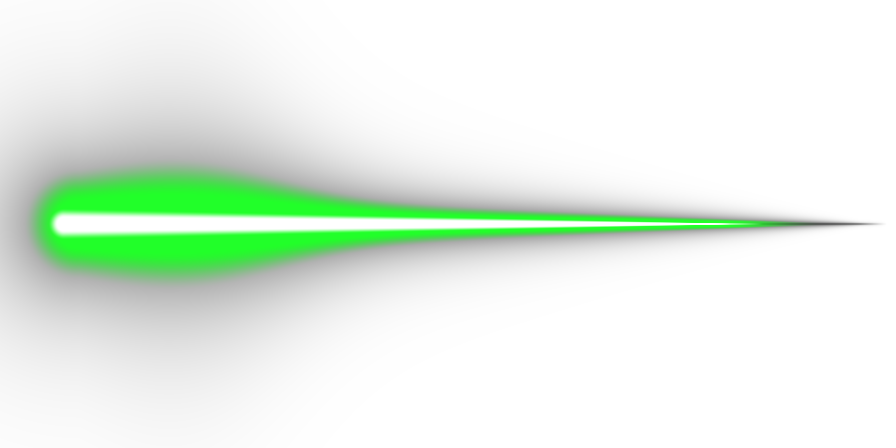
Write a Shadertoy shader that draws this background.

```glsl
// A glowing green energy bolt with a white core, tapering to the right over a white backdrop.

const vec3 WHITE = vec3(1.0);
const vec3 NEON = vec3(0.13, 1.0, 0.16);

const float AXIS_Y = 0.5;     // all lengths are in canvas heights
const float CORE_HEAD = 0.143;
const float CORE_LENGTH = 1.56;
const float BODY_HEAD = 0.177;
const float TIP = 1.98;

// Distance to a horizontal segment on the beam axis.
float axisDistance(vec2 p, float startX, float endX) {
    return length(p - vec2(clamp(p.x, startX, endX), AXIS_Y));
}

// Remaining length towards the tip: near 1 at the head, 0 at the tip.
float taper(float x) {
    return clamp((TIP - x) / TIP, 0.0, 1.0);
}

// Half width of the neon body: a thin taper plus a bulge near the head.
float bodyWidth(float x) {
    float bulge = (x - 0.417) / 0.208;
    return 0.0495 * pow(taper(x), 1.2) + 0.039 * exp(-0.5 * bulge * bulge);
}

// Coverage of a soft band, faded where it is thinner than a pixel.
float softBand(float dist, float width, float inner, float outer, float minWidth) {
    float drawn = max(width, minWidth);
    return (1.0 - smoothstep(inner, outer, dist / drawn)) * width / drawn;
}

// Exponential falloff of the grey shade around the beam.
float shadeFalloff(float dist, float width, float minWidth) {
    float drawn = max(width, minWidth);
    return 0.8 * exp(-0.6 * dist / drawn) * width / drawn;
}

void mainImage(out vec4 fragColor, in vec2 fragCoord) {
    vec2 p = fragCoord / iResolution.y;
    float minWidth = 0.5 / iResolution.y;

    // Body and halo share a rounded left end.
    float x = clamp(p.x, BODY_HEAD, TIP);
    float bodyDist = axisDistance(p, BODY_HEAD, TIP);
    float width = bodyWidth(x);
    float haloWidth = width + 0.012 * taper(x);

    // Grey halo, then neon body that loses its colour near the tip.
    vec3 color = WHITE * (1.0 - shadeFalloff(bodyDist, haloWidth, minWidth));
    float neon = softBand(bodyDist, width, 0.8, 1.95, minWidth);
    neon *= 1.0 - smoothstep(1.62, 1.84, p.x);
    color = mix(color, NEON, neon);

    // White-hot core, shrinking linearly.
    float coreX = clamp(p.x - CORE_HEAD, 0.0, CORE_LENGTH);
    float coreWidth = 0.0235 * (1.0 - coreX / CORE_LENGTH);
    float coreDist = axisDistance(p, CORE_HEAD, CORE_HEAD + CORE_LENGTH);
    color = mix(color, WHITE, softBand(coreDist, coreWidth, 0.6, 1.5, minWidth));

    fragColor = vec4(color, 1.0);
}
```
